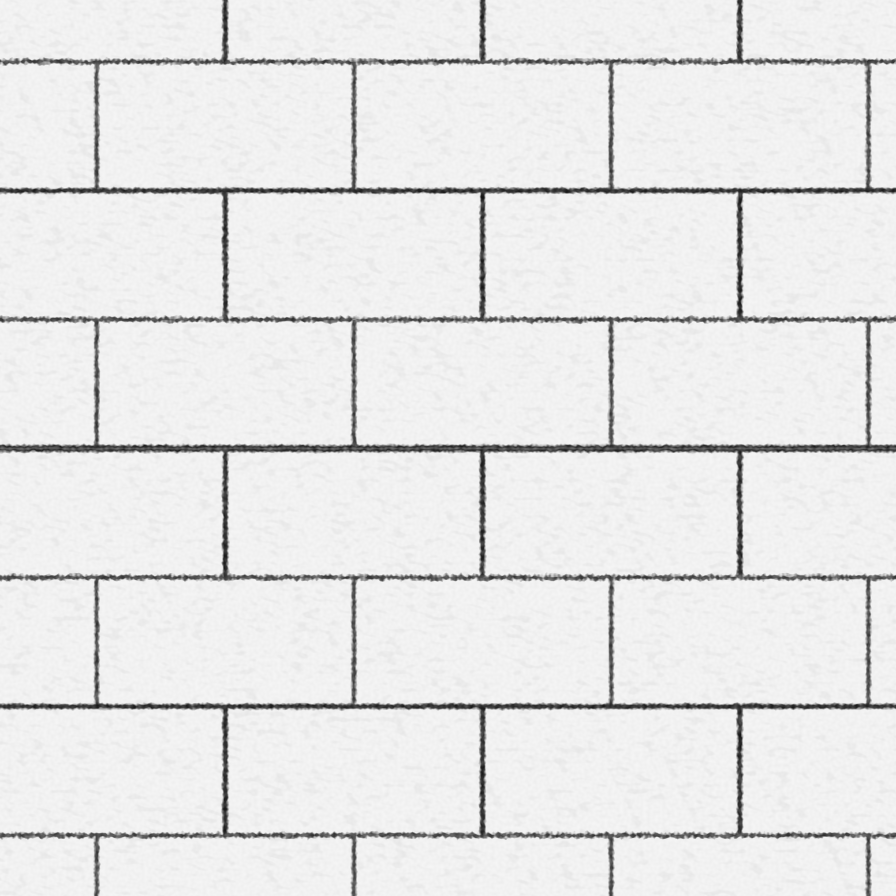
Reproduce this pattern procedurally as a Shadertoy shader.

```glsl
const vec2 BRICK = vec2(0.2871, 0.1439);
const vec2 FIRST_JOINT = vec2(0.2515, 0.0677);
const vec3 FACE_COLOUR = vec3(0.948);

vec2 gradientAt(vec2 cell) {
    vec3 p = fract(cell.xyx * vec3(0.1031, 0.1030, 0.0973));
    p += dot(p, p.yzx + 33.33);
    float angle = 6.2832 * fract((p.x + p.y) * p.z);
    return vec2(cos(angle), sin(angle));
}

// Gradient noise, roughly -0.6 to 0.6
float gradientNoise(vec2 p) {
    vec2 cell = floor(p);
    vec2 f = p - cell;
    vec2 u = f * f * f * (f * (f * 6.0 - 15.0) + 10.0);
    vec2 e = vec2(0.0, 1.0);
    float a = dot(gradientAt(cell), f);
    float b = dot(gradientAt(cell + e.yx), f - e.yx);
    float c = dot(gradientAt(cell + e.xy), f - e.xy);
    float d = dot(gradientAt(cell + e.yy), f - e.yy);
    return mix(mix(a, b, u.x), mix(c, d, u.x), u.y);
}

// Fine paper grain with faint slanted smudges
float faceGrain(vec2 p) {
    float fine = gradientNoise(p * 230.0);
    float streaks = gradientNoise(vec2(p.x + 0.5 * p.y, p.y) * vec2(75.0, 150.0) + 31.0);
    float patches = gradientNoise(p * 28.0 + 7.0);
    float smudge = smoothstep(0.05, 0.5, streaks + 0.4 * patches);
    return 0.022 * fine - 0.030 * smudge;
}

// Coverage of a soft line at a signed distance, with ragged edges
float jointCoverage(float dist, float halfWidth, float rough, vec2 p, float pixel) {
    float drift = gradientNoise(p * 95.0 + 13.0) * rough;
    float fray = gradientNoise(p * 240.0 + 57.0) * rough;
    float soft = max(0.0019, 0.7 * pixel);
    float d = abs(dist + 0.6 * drift) + fray;
    return 1.0 - smoothstep(halfWidth - soft, halfWidth + soft, d);
}

// Mottled ink; pale joints are greyer than dark ones
vec3 inkColour(float pale, vec2 p) {
    float mottling = gradientNoise(p * 170.0 + 83.0);
    return vec3(mix(0.20, 0.30, pale) + 0.20 * mottling);
}

void mainImage(out vec4 fragColor, in vec2 fragCoord) {
    vec2 p = fragCoord / iResolution.y;
    float pixel = 1.0 / iResolution.y;
    vec2 q = (p - FIRST_JOINT) / BRICK;

    vec3 colour = FACE_COLOUR + faceGrain(p);

    // Upright joints: every other row is shifted half a brick and paler
    float oddRow = mod(floor(q.y), 2.0);
    float column = q.x + 0.5 * oddRow;
    float uprightDist = (fract(column + 0.5) - 0.5) * BRICK.x;
    float upright = jointCoverage(uprightDist, mix(0.0027, 0.0023, oddRow), 0.0016, p, pixel);
    colour = mix(colour, inkColour(oddRow, p), upright);

    // Level joints: pale and dark alternate, one in four is a thick seam
    float level = floor(q.y + 0.5);
    float levelDist = (q.y - level) * BRICK.y;
    float paleLevel = 1.0 - mod(level, 2.0);
    float seam = 1.0 - step(0.5, abs(mod(level, 4.0) - 3.0));
    float levelWidth = mix(0.0026, 0.0023, paleLevel) + 0.0011 * seam;
    float rough = mix(0.0018, 0.0030, paleLevel);
    float bed = jointCoverage(levelDist, levelWidth, rough, p, pixel);
    vec3 bedInk = inkColour(paleLevel, p);

    // Worn lighter streak along the middle of the seam
    float worn = jointCoverage(levelDist, 0.0006, 0.0016, p, pixel);
    bedInk += 0.22 * seam * worn;
    colour = mix(colour, bedInk, bed);

    fragColor = vec4(clamp(colour, 0.0, 1.0), 1.0);
}
```
